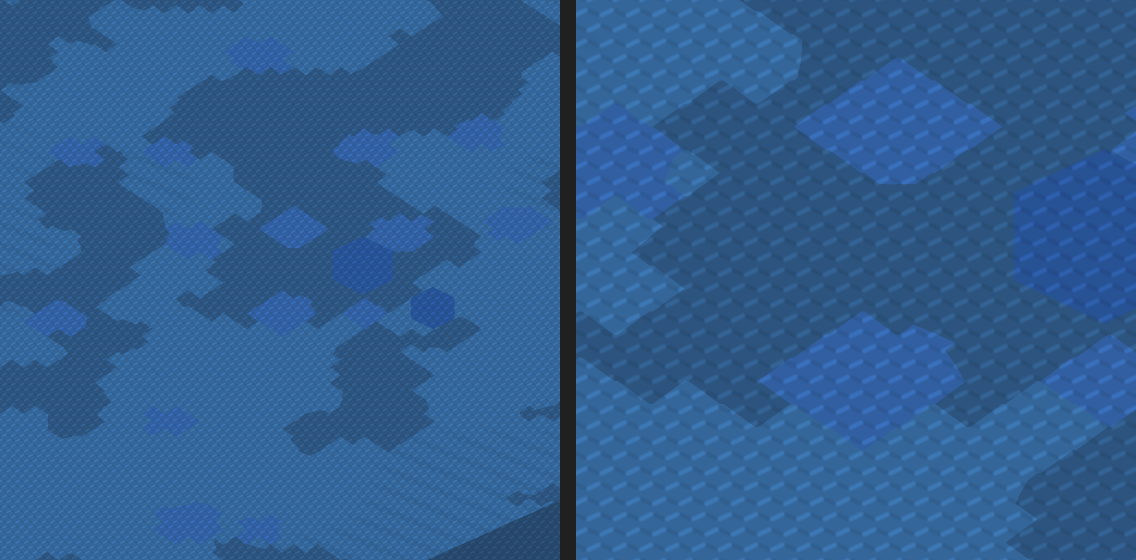
Left: the whole. Right: its middle third, enlarged.
Give the GLSL for this pattern, as a Shadertoy shader.

```glsl
// Blue camouflage of ragged isometric patches under a fine woven dash texture.

float hash(vec2 p) {
    return fract(sin(dot(p, vec2(127.1, 311.7))) * 43758.5);
}

float valueNoise(vec2 p) {
    vec2 i = floor(p), f = fract(p);
    f = f * f * (3.0 - 2.0 * f);
    return mix(mix(hash(i), hash(i + vec2(1, 0)), f.x),
               mix(hash(i + vec2(0, 1)), hash(i + vec2(1, 1)), f.x), f.y);
}

// Centre of the squashed hexagonal tile that holds p
vec2 tileCentre(vec2 p) {
    vec2 size = vec2(0.042, 0.0275), squash = vec2(1.0, 1.45);
    vec2 a = floor(p / size + 0.5) * size;
    vec2 b = (floor(p / size) + 0.5) * size;
    return length((p - a) * squash) < length((p - b) * squash) ? a : b;
}

// Large patches: flat ovals blended with slanted isometric shapes
float landHeight(vec2 p) {
    vec2 iso = vec2(p.x + 2.0 * p.y, p.x - 2.0 * p.y) * 4.2 + 17.0;
    float ovals = valueNoise(p * vec2(4.6, 8.5) + 61.3);
    float slants = valueNoise(iso);
    float detail = valueNoise(iso * 2.1 + 5.3);
    return (ovals + 0.8 * slants + 0.35 * detail) / 2.15;
}

// Small scattered ovals, at most one per grid cell
bool inBluePatch(vec2 p) {
    vec2 grid = vec2(5.0, 6.0);
    vec2 id = floor(p * grid);
    vec2 jitter = vec2(hash(id + 3.1), hash(id + 7.7)) - 0.5;
    vec2 d = p - (id + 0.5 + 0.5 * jitter) / grid;
    float radius = mix(0.036, 0.06, hash(id + 11.3));
    return hash(id + 23.9) < 0.5 && length(d * vec2(1.0, 1.8)) < radius;
}

// Upright hexagon with pointed top, slightly flattened
float hexagon(vec2 p, float r) {
    p = abs(p) * vec2(1.0, 1.2);
    return max(p.x, 0.5 * p.x + 0.866 * p.y) - r;
}

vec3 ground(vec2 p) {
    // Partial snapping to the tiles keeps the bumps shallow
    vec2 tile = mix(p, tileCentre(p), 0.8);
    bool light = landHeight(tile) > 0.475;
    vec3 col = light ? vec3(0.207, 0.406, 0.611) : vec3(0.176, 0.335, 0.505);

    // Faint slanted furrows in some of the light areas
    float furrow = smoothstep(0.3, 0.9, sin((p.y + 0.42 * p.x) * 170.0));
    float region = smoothstep(0.55, 0.75, valueNoise(p * vec2(4.0, 6.0) + 40.0));
    if (light) col *= 1.0 - 0.04 * furrow * region;

    // Shaded corner
    if (p.y < 0.107 + 0.45 * (p.x - 1.0)) col = vec3(0.155, 0.288, 0.43);

    if (inBluePatch(tile)) col = vec3(0.195, 0.38, 0.64);

    // Two deep blue hexagons
    for (int i = 0; i < 2; i++) {
        float k = float(i);
        vec2 centre = vec2(0.648, 0.526) + k * vec2(0.125, -0.076);
        if (hexagon(p - centre, 0.054 - 0.015 * k) < 0.0)
            col = vec3(0.155, 0.325, 0.59);
    }
    return col;
}

// Staggered rows of short strokes along the given direction
float strokes(vec2 p, vec2 along, float halfLength) {
    vec2 count = vec2(64.0, 110.0);
    vec2 q = p * count;
    q.x += 0.5 * mod(floor(q.y), 2.0);
    vec2 d = (fract(q) - 0.5) / count;
    float t = clamp(dot(d, along), -halfLength, halfLength);
    return 1.0 - smoothstep(0.0003, 0.0023, length(d - t * along));
}

// Bright rising strokes with dim falling ones between them
float weave(vec2 p) {
    float rising = strokes(p, vec2(0.9, 0.436), 0.0032);
    float falling = strokes(p + vec2(0.0078, 0.0), vec2(0.9, -0.436), 0.0024);
    return 0.18 * rising - 0.07 * falling;
}

void mainImage(out vec4 fragColor, in vec2 fragCoord) {
    // Average four samples to smooth the edges
    vec3 col = vec3(0.0);
    for (int i = 0; i < 4; i++) {
        vec2 offset = vec2(i % 2, i / 2) * 0.5 - 0.25;
        vec2 p = (fragCoord + offset) / iResolution.y;
        col += ground(p) * (0.985 + weave(p));
    }
    fragColor = vec4(col / 4.0, 1.0);
}
```
